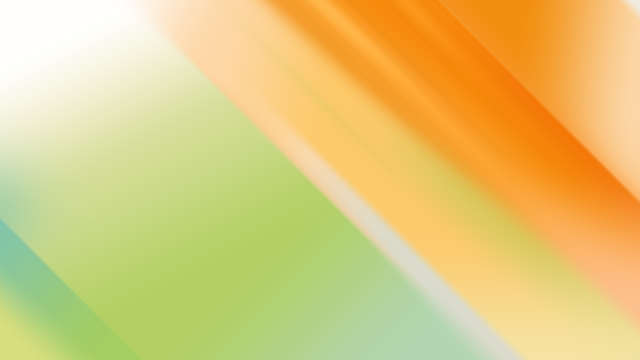
Give the GLSL for this background, as a Shadertoy shader.

```glsl
const vec3 WHITE = vec3(1.0, 0.998, 0.99);
const vec3 CREAM = vec3(0.955, 0.94, 0.83);
const vec3 LIME = vec3(0.70, 0.815, 0.39);
const vec3 PALE_LIME = vec3(0.84, 0.87, 0.60);
const vec3 MINT = vec3(0.70, 0.835, 0.69);
const vec3 TEAL = vec3(0.51, 0.77, 0.67);
const vec3 PEACH = vec3(0.992, 0.845, 0.655);
const vec3 SILVER = vec3(0.855, 0.86, 0.80);
const vec3 HONEY = vec3(0.988, 0.79, 0.42);
const vec3 OLIVE = vec3(0.83, 0.79, 0.37);
const vec3 STRAW = vec3(0.96, 0.90, 0.66);
const vec3 AMBER = vec3(0.982, 0.64, 0.19);
const vec3 ORANGE = vec3(0.96, 0.53, 0.035);
const vec3 EMBER = vec3(0.95, 0.45, 0.03);
const vec3 APRICOT = vec3(0.99, 0.755, 0.56);

float softEdge(float x, float width) {
    return smoothstep(-width, width, x);
}

float glow(float x, float width) {
    return exp(-x * x / (width * width));
}

float hash(float n) {
    return fract(sin(n * 127.1) * 43758.545);
}

float noise(float x) {
    float cell = floor(x);
    return mix(hash(cell), hash(cell + 1.0), smoothstep(0.0, 1.0, x - cell));
}

// Layered soft stripes running along the diagonal
float streaks(float across) {
    float sum = 0.0;
    for (int i = 0; i < 3; i++) {
        float scale = exp2(float(i));
        sum += (noise(across * 18.0 * scale + 7.0 * scale) - 0.5) / scale;
    }
    return sum;
}

// Green field: white at the upper left, mint at the lower right
vec3 meadow(vec2 p, float along) {
    float ramp = p.y + 0.5 * p.x;
    vec3 col = mix(WHITE, CREAM, smoothstep(0.17, 0.43, ramp));
    col = mix(col, PALE_LIME, smoothstep(0.34, 0.64, ramp));
    col = mix(col, LIME, smoothstep(0.55, 1.08, ramp));
    col = mix(col, MINT, smoothstep(1.4, 2.15, along));
    return mix(col, TEAL, 0.6 * glow(length(p - vec2(-0.04, 0.59)), 0.15));
}

// Teal ribbon fading into lime at the lower left
vec3 tealRibbon(float across, float along) {
    vec3 col = mix(TEAL, LIME * vec3(0.92, 0.99, 0.98), smoothstep(0.55, 1.3, along));
    return mix(col, vec3(0.84, 0.87, 0.49), smoothstep(0.10, 0.30, -across));
}

// Peach sheet that turns to honey, with a silver strip on its left
vec3 honeySheet(vec2 p, float across, float along, float ridge) {
    vec3 col = mix(vec3(0.995, 0.965, 0.935), PEACH, smoothstep(0.4, 0.85, along + 0.25 * across));
    col = mix(col, HONEY, smoothstep(0.7, 1.35, along + 0.6 * (across - 0.45)));
    col = mix(col, OLIVE, 0.85 * smoothstep(-0.27, -0.06, ridge) * smoothstep(1.25, 1.85, along));
    col = mix(col, STRAW, 0.9 * smoothstep(0.62, 1.02, p.y));
    col = mix(col, OLIVE, 0.28 * glow(across - 0.61, 0.022) * glow(along - 1.25, 0.4));

    vec3 strip = mix(PEACH, SILVER, smoothstep(1.1, 1.85, along));
    float stripMask = 1.0 - softEdge(across - 0.455, 0.025);
    col = mix(col, strip, stripMask * smoothstep(0.8, 1.35, along));
    float fringe = glow(across - 0.365, 0.022) * smoothstep(0.6, 1.1, along);
    return mix(col, vec3(0.94, 0.76, 0.51), 0.45 * fringe * (1.0 - smoothstep(1.6, 2.1, along)));
}

// Saturated band with a bright streak, ending in apricot
vec3 orangeBand(vec2 p, float across, float along, float ridge) {
    vec3 col = mix(AMBER, ORANGE, smoothstep(0.06, 0.28, ridge));
    col = mix(col, vec3(1.0, 0.75, 0.34), 0.65 * glow(ridge - 0.10, 0.035) * (1.0 - smoothstep(0.9, 1.6, along)));
    col = mix(col, AMBER, 0.45 * glow(across - 1.12, 0.035) * (1.0 - smoothstep(1.1, 1.6, along)));
    col += 0.045 * streaks(across) * (1.0 - smoothstep(1.4, 2.2, along));
    col = mix(col, EMBER, 0.75 * smoothstep(1.06, 1.21, across) * smoothstep(1.2, 1.8, along));
    return mix(col, APRICOT, smoothstep(0.43, 0.88, p.y));
}

// Outer band: orange by its edge, pale toward the right, silver corner
vec3 outerBand(vec2 p, float across) {
    float pale = smoothstep(1.43, 1.83, p.x + 0.15 * p.y);
    vec3 col = mix(vec3(0.945, 0.555, 0.05), vec3(0.985, 0.845, 0.66), pale);
    col = mix(col, vec3(0.98, 0.60, 0.20), 0.75 * exp(-max(across - 1.21, 0.0) / 0.055));
    return mix(col, vec3(0.94, 0.925, 0.88), softEdge(across - 1.735, 0.025));
}

void mainImage(out vec4 fragColor, in vec2 fragCoord) {
    // Units of canvas height, measured from the upper left
    vec2 p = vec2(fragCoord.x, iResolution.y - fragCoord.y) / iResolution.y;
    float across = p.x - p.y;
    float along = p.x + p.y;
    float ridge = p.x - 1.095 * p.y - 0.78;

    // Stack the bands from left to right
    vec3 col = tealRibbon(across + 0.606, along);
    col = mix(col, meadow(p, along), softEdge(across + 0.606, 0.008));
    float sheetBlur = 0.012 + 0.06 * (1.0 - smoothstep(0.3, 0.8, along)) + 0.05 * smoothstep(1.6, 2.3, along);
    col = mix(col, honeySheet(p, across, along, ridge), softEdge(across - 0.36, sheetBlur));
    col = mix(col, orangeBand(p, across, along, ridge), softEdge(ridge, 0.05));

    // Warm crease where the sheet meets the orange band
    float crease = glow(ridge + 0.005, 0.055) * (1.0 - smoothstep(1.2, 2.5, along));
    col = mix(col, vec3(0.95, 0.58, 0.12), 0.75 * crease);

    col = mix(col, outerBand(p, across), softEdge(across - 1.215, 0.008));
    fragColor = vec4(clamp(col, 0.0, 1.0), 1.0);
}
```
